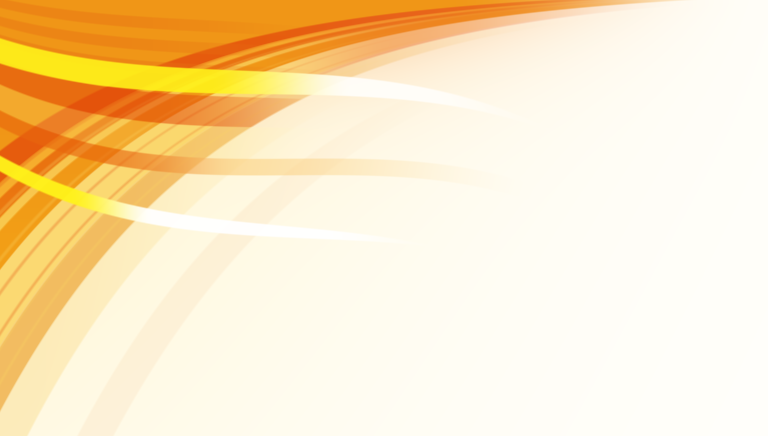
Give the GLSL for this background, as a Shadertoy shader.

```glsl
// Sweeping amber arcs crossed by yellow and white ribbons, fading into a pale page.
#define AMBER vec3(0.94, 0.59, 0.09)
#define RED vec3(0.89, 0.30, 0.04)
#define GOLD vec3(0.98, 0.83, 0.38)
#define TAN vec3(0.93, 0.66, 0.22)
#define YELLOW vec3(1.0, 0.95, 0.10)
#define PAPER vec3(1.0, 0.997, 0.985)
#define WARMTH vec3(0.0, 0.07, 0.34)
#define ARC_BASE 0.0276
#define THREADS 7

// Cubic ribbon curves: height measured down from the top edge
const vec4 UPPER = vec4(0.0876, 0.5645, -1.563, 1.652);
const vec4 MIDDLE = vec4(0.2535, 0.894, -2.378, 2.081);
const vec4 LOWER = vec4(0.357, 0.979, -2.202, 1.983);

float hash(float n) {
    return fract(sin(n * 12.9898) * 43758.5453);
}

// Rising arc, named by its height on the left side
float arc(float x, float start) {
    return (start + ARC_BASE) * exp(-x / (0.267 + 0.0283 * start)) - ARC_BASE;
}

float ribbon(float x, vec4 k) {
    return k.x + x * (k.y + x * (k.z + x * k.w));
}

float fan(float x, float t) {
    return ribbon(x, mix(UPPER, MIDDLE, t));
}

// Smoothed coverage of the area below an edge
float below(float y, float edge) {
    float d = y - edge;
    return smoothstep(-1.0, 1.0, d / max(fwidth(d), 1e-5));
}

float between(float y, float top, float bottom) {
    return below(y, top) * (1.0 - below(y, bottom));
}

float fadeOut(float x, float from, float to) {
    return 1.0 - smoothstep(from, to, x);
}

// Arc bands: colour with opacity, then (top, bottom, fade start, fade end)
const int BANDS = 9;
const vec4 bandInk[BANDS] = vec4[](
    vec4(RED, 0.80), vec4(0.97, 0.70, 0.20, 0.80), vec4(RED, 0.50),
    vec4(GOLD, 0.75), vec4(AMBER, 0.55), vec4(GOLD, 0.85),
    vec4(TAN, 0.75), vec4(0.98, 0.87, 0.58, 0.50), vec4(0.95, 0.72, 0.50, 0.13));
const vec4 bandSpan[BANDS] = vec4[](
    vec4(0.346, 0.420, 0.45, 0.90), vec4(0.420, 0.455, 0.45, 0.85),
    vec4(0.455, 0.500, 0.40, 0.85), vec4(0.500, 0.530, 0.35, 0.70),
    vec4(0.530, 0.620, 0.40, 0.90), vec4(0.620, 0.795, 0.25, 0.85),
    vec4(0.795, 0.945, 0.12, 0.75), vec4(0.945, 1.130, 0.02, 0.50),
    vec4(1.400, 1.620, 0.30, 0.60));

void mainImage(out vec4 fragColor, in vec2 fragCoord) {
    vec2 p = fragCoord / iResolution.xy;
    float x = p.x, y = 1.0 - p.y;

    // Pale page, warmer toward the upper left
    vec3 color = PAPER - WARMTH * exp(-1.6 * x - 1.2 * y - 1.5 * x * x);

    // Soft peach glow under the arcs
    float depth = max(y - arc(x, 0.945), 0.0);
    float glow = exp(-depth / 0.09) * smoothstep(0.25, 0.55, x) * fadeOut(x, 0.55, 1.0);
    color = mix(color, vec3(0.98, 0.78, 0.60), 0.38 * glow);

    // Amber field outside the arcs
    float field = 1.0 - below(y, arc(x, 0.62));
    vec3 fieldColor = mix(AMBER, vec3(0.96, 0.66, 0.08), smoothstep(0.3, 0.6, y));
    color = mix(color, fieldColor, field * fadeOut(x, 0.58, 1.0));

    // Broad arc bands
    for (int i = 0; i < BANDS; i++) {
        vec4 s = bandSpan[i];
        float cover = between(y, arc(x, s.x), arc(x, s.y));
        color = mix(color, bandInk[i].rgb, cover * bandInk[i].a * fadeOut(x, s.z, s.w));
    }

    // Rosy tint where the arcs run together
    float sweep = between(y, arc(x, 0.346), arc(x, 0.82));
    float rosy = smoothstep(0.32, 0.52, x) * fadeOut(x, 0.52, 0.9);
    color = mix(color, vec3(0.92, 0.40, 0.18), 0.38 * sweep * rosy);

    // Fine threads along the arcs
    for (int i = 0; i < THREADS; i++) {
        float n = float(i);
        float start = 0.40 + 0.075 * (n + hash(n + 1.0));
        float cover = between(y, arc(x, start), arc(x, start + 0.012));
        vec3 ink = mix(RED, GOLD, step(0.5, hash(n + 9.0)));
        color = mix(color, ink, 0.28 * cover * fadeOut(x, 0.2, 0.6));
    }

    // Translucent fan above and below the upper ribbon
    float inside = 1.0 - below(y, arc(x, 0.945));
    for (int i = 0; i < 3; i++) {
        float t = -0.55 + 0.25 * float(i);
        float cover = between(y, fan(x, t), fan(x, t + 0.13));
        color = mix(color, vec3(0.91, 0.44, 0.07), 0.45 * cover * fadeOut(x, 0.15, 0.45));
    }
    float redFan = between(y, fan(x, 0.30), fan(x, 0.64));
    color = mix(color, RED, redFan * mix(0.06, 0.58, inside) * fadeOut(x, 0.20, 0.46));
    float lightFan = between(y, fan(x, 0.64), fan(x, 1.0));
    color = mix(color, GOLD, 0.30 * lightFan * fadeOut(x, 0.15, 0.45));

    // Middle ribbon: red on the left, pale tan on the right
    float middle = ribbon(x, MIDDLE);
    float cover = between(y, middle, middle + 0.038);
    vec3 ink = mix(vec3(0.91, 0.40, 0.05), vec3(0.98, 0.80, 0.46), smoothstep(0.14, 0.32, x));
    color = mix(color, ink, 0.65 * cover * fadeOut(x, 0.22, 0.70));

    // Bright upper and lower ribbons
    float upper = ribbon(x, UPPER);
    float width = 0.058 * max(1.0 - pow(x / 0.73, 3.0), 0.0);
    cover = between(y, upper, upper + width) * fadeOut(x, 0.55, 0.73);
    color = mix(color, mix(YELLOW, PAPER, smoothstep(0.27, 0.46, x)), 0.90 * cover);

    float lower = ribbon(x, LOWER);
    width = 0.036 * max(1.0 - pow(x / 0.57, 3.0), 0.0);
    cover = between(y, lower, lower + width) * fadeOut(x, 0.42, 0.58);
    color = mix(color, mix(YELLOW, vec3(1.0), smoothstep(0.09, 0.20, x)), 0.95 * cover);

    fragColor = vec4(clamp(color, 0.0, 1.0), 1.0);
}
```
